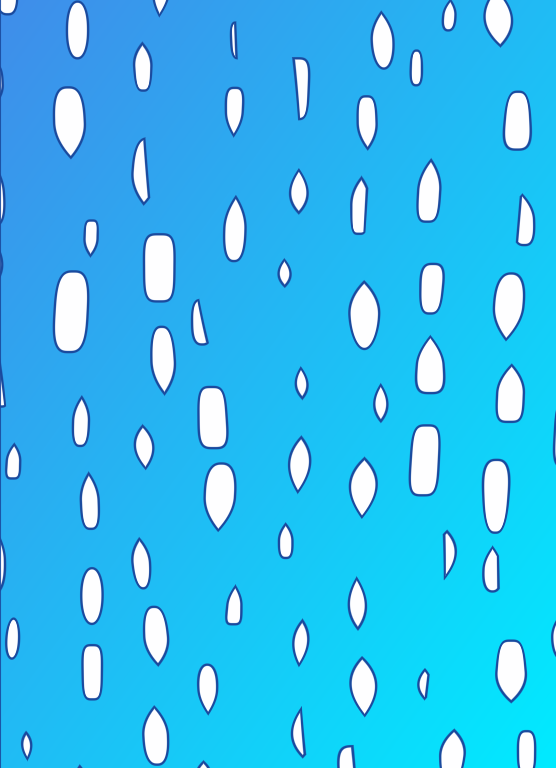
Give the GLSL for this pattern, as a Shadertoy shader.

```glsl
// Scattered upright white grains with blue outlines on a diagonal blue-to-cyan gradient.
// Each cell of a column-shifted grid holds one grain: its upper and lower ends are
// rounded or pointed at random, and some grains are sliced by a slanted straight edge.

#define CELL vec2(0.094, 0.1225)      // grid cell, in canvas heights
#define HALF_LENGTH vec2(0.024, 0.055) // shortest and longest grain
#define ASPECT vec2(0.33, 0.50)       // narrowest and widest grain
#define OUTLINE 0.0031
#define POINTED_CHANCE 0.45
#define CUT_CHANCE 0.32
#define DEEP_BLUE vec3(0.25, 0.55, 0.915)
#define BRIGHT_CYAN vec3(0.0, 0.92, 1.0)
#define LINE_BLUE vec3(0.10, 0.29, 0.62)
#define GRAIN_WHITE vec3(0.995, 0.995, 1.0)

vec3 hash3(vec2 cell, float seed) {
    vec3 p = fract(vec3(cell.xyx + seed * 7.31) * vec3(0.1031, 0.1030, 0.0973));
    p += dot(p, p.yxz + 33.33);
    return fract((p.xxy + p.yzz) * p.zyx);
}

// Approximate distance to a superellipse with radii r and exponent n
float roundEnd(vec2 p, vec2 r, float n) {
    vec2 q = max(abs(p) / r, 0.001);
    float k = pow(pow(q.x, n) + pow(q.y, n), 1.0 / n);
    vec2 slope = pow(q / k, vec2(n - 1.0)) / r;
    return (k - 1.0) / length(slope);
}

// Approximate distance to a lens bounded by two parabolas
float pointedEnd(vec2 p, vec2 r) {
    float v = p.y / r.y;
    float slope = 2.0 * r.x * v / r.y;
    return (abs(p.x) - r.x * (1.0 - v * v)) / sqrt(1.0 + slope * slope);
}

// Distance to the grain of a cell; p is measured from the cell centre
float grain(vec2 p, vec2 cell) {
    vec3 size = hash3(cell, 1.0);
    vec3 ends = hash3(cell, 2.0);
    vec3 cut = hash3(cell, 3.0);
    vec3 bend = hash3(cell, 4.0);
    vec3 place = hash3(cell, 5.0);

    // Pointed grains are smaller
    vec2 pointed = step(ends.xy, vec2(POINTED_CHANCE));
    float halfLength = mix(HALF_LENGTH.x, HALF_LENGTH.y, size.x);
    halfLength *= 1.0 - 0.12 * (pointed.x + pointed.y);
    vec2 r = halfLength * vec2(mix(ASPECT.x, ASPECT.y, size.y), 1.0);

    // Jitter that keeps the grain inside its cell
    p -= (place.xy * 2.0 - 1.0) * max(CELL * 0.5 - r * vec2(1.3, 1.0) - 0.003, 0.0);

    // Slight lean and taper
    p.x += (bend.x - 0.5) * 0.16 * p.y;
    p.x /= 1.0 + (bend.y - 0.5) * 0.4 * clamp(p.y / r.y, -1.0, 1.0);

    float isPointed = p.y > 0.0 ? pointed.x : pointed.y;
    float d = isPointed > 0.5 ? pointedEnd(p, r) : roundEnd(p, r, mix(2.0, 3.8, ends.z));

    // Straight slice, more often on the right-hand side
    if (cut.x < CUT_CHANCE) {
        float side = bend.z < 0.75 ? 1.0 : -1.0;
        float tilt = (cut.y - 0.5) * 0.35;
        float slice = dot(p, vec2(side * cos(tilt), sin(tilt))) - r.x * mix(0.05, 0.7, cut.z);
        d = max(d, slice);
    }
    return d;
}

float coverage(float d, float pixel) {
    return 1.0 - smoothstep(-0.75 * pixel, 0.75 * pixel, d);
}

void mainImage(out vec4 fragColor, in vec2 fragCoord) {
    float pixel = 1.0 / iResolution.y;
    vec2 uv = fragCoord * pixel;
    vec2 canvas = fragCoord / iResolution.xy;

    // Diagonal gradient from upper left to lower right
    vec3 color = mix(DEEP_BLUE, BRIGHT_CYAN, 0.5 * (canvas.x + 1.0 - canvas.y));

    // Grid whose columns are shifted by random amounts
    vec2 grid = uv / CELL + vec2(0.45, 0.0);
    float column = floor(grid.x);
    grid.y += 0.5 * mod(column, 2.0) + 0.4 * hash3(vec2(column, 17.0), 6.0).x;
    float d = grain((fract(grid) - 0.5) * CELL, floor(grid) + 11.0);

    color = mix(color, LINE_BLUE, coverage(d, pixel));
    color = mix(color, GRAIN_WHITE, coverage(d + OUTLINE, pixel));

    // Thin line along the left edge
    color = mix(color, LINE_BLUE, coverage(uv.x - 0.4 * OUTLINE, pixel));
    fragColor = vec4(color, 1.0);
}
```
